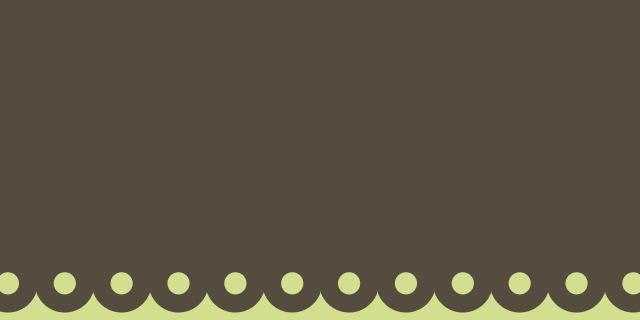
Reproduce this background procedurally as a WebGL 1 fragment shader.

```glsl
precision highp float;
// Flat brown cloth with a scalloped lower hem and a row of pale green dots.

uniform vec2 u_resolution;

const vec3 BROWN = vec3(0.333, 0.294, 0.247);
const vec3 GREEN = vec3(0.824, 0.875, 0.557);

// Lengths are in units of the canvas height.
const float SPACING = 0.1777;
const float FIRST_X = 0.0247;
const float DOT_Y = 0.1146;
const float DOT_RADIUS = 0.0346;
const float SCALLOP_Y = 0.1172;
const float SCALLOP_RADIUS = 0.0938;

// Coverage of a shape from its signed distance, softened over one pixel.
float coverage(float dist, float pixel) {
  return clamp(0.5 - dist / pixel, 0.0, 1.0);
}

void main() {
  float pixel = 1.0 / u_resolution.y;
  vec2 p = gl_FragCoord.xy * pixel;

  // Repeat one motif along the hem, centred on its dot.
  float x = (fract((p.x - FIRST_X) / SPACING + 0.5) - 0.5) * SPACING;

  // The green strip lies outside the scallops and below their centres.
  float scallop = length(vec2(x, p.y - SCALLOP_Y)) - SCALLOP_RADIUS;
  float strip = max(-scallop, p.y - SCALLOP_Y);
  float disc = length(vec2(x, p.y - DOT_Y)) - DOT_RADIUS;

  float green = coverage(min(strip, disc), pixel);
  gl_FragColor = vec4(mix(BROWN, GREEN, green), 1.0);
}
```
